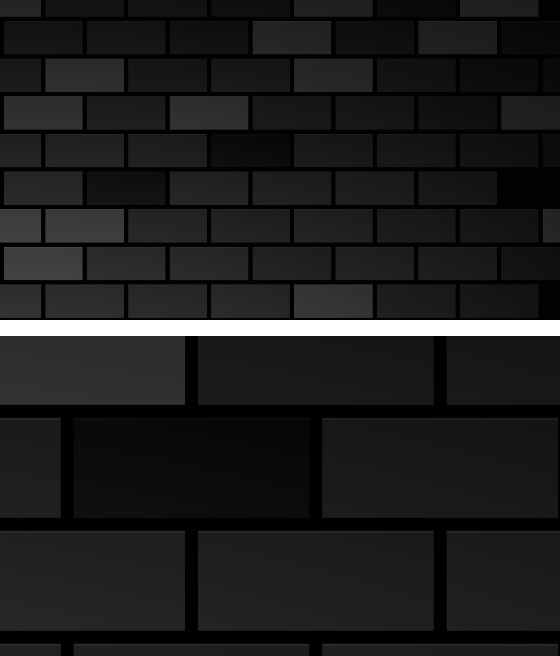
Top, the full canvas; bottom, a detail of the centre.
A WebGL 2 fragment shader for this pattern:

```glsl
#version 300 es
precision highp float;
// Dark brick wall in running bond, lit softly from the lower left.

#define ROWS 8.5            // courses over the canvas height
#define COLUMNS 6.756       // bricks over the canvas width
#define SHIFT 0.022         // sideways start, in bricks
#define MORTAR 0.0135       // joint width, in canvas heights
#define BEVEL 0.0023        // lit top edge, in canvas heights
#define LIGHT 0.18          // brightness at the lower left
#define FALLOFF vec2(0.9, 1.0)
#define PALE_SHARE 0.21     // share of paler bricks
#define DARK_SHARE 0.15     // share of darker bricks
#define TONE_STEP 0.075     // brightness step of odd bricks

uniform vec2 u_resolution;
out vec4 outColor;

float hash(vec2 p) {
    vec3 q = fract(vec3(p.xyx) * 0.1031);
    q += dot(q, q.yzx + 33.33);
    return fract((q.x + q.y) * q.z);
}

float boxDistance(vec2 p, vec2 halfSize) {
    vec2 d = abs(p) - halfSize;
    return length(max(d, 0.0)) + min(max(d.x, d.y), 0.0);
}

// Brightness offset of one brick: mostly plain, some pale, some dark
float brickTone(vec2 id) {
    float kind = hash(id + 17.0);
    float jitter = (hash(id + 71.0) - 0.5) * 0.018;
    float pale = step(1.0 - PALE_SHARE, kind);
    float dark = step(kind, DARK_SHARE);
    return jitter + TONE_STEP * (pale - dark);
}

void main() {
    vec2 uv = gl_FragCoord.xy / u_resolution;
    float aspect = u_resolution.x / u_resolution.y;
    float pixel = 1.0 / u_resolution.y;

    // Running bond: every second course moves by half a brick
    vec2 grid = uv * vec2(COLUMNS, ROWS);
    float row = floor(grid.y);
    grid.x += 0.5 * (1.0 - mod(row, 2.0)) - SHIFT;
    vec2 id = floor(grid);
    vec2 pitch = vec2(aspect / COLUMNS, 1.0 / ROWS);
    vec2 local = (fract(grid) - 0.5) * pitch;
    vec2 halfSize = 0.5 * (pitch - MORTAR);

    float edge = boxDistance(local, halfSize);
    float brick = 1.0 - smoothstep(-0.5 * pixel, 0.5 * pixel, edge);

    // Wide light over the wall, with a slight slope on each face
    float light = LIGHT * exp(-dot(FALLOFF, uv * uv));
    light *= 1.0 - 0.06 * local.y / halfSize.y;
    float value = max(light + brickTone(id), 0.006);

    // Thin highlight along the top edge
    float depth = halfSize.y - local.y;
    float bevel = 1.0 - smoothstep(BEVEL - 0.5 * pixel, BEVEL + 0.5 * pixel, depth);
    value += bevel * (0.02 + 0.2 * value);

    // Cool grey near the light, warm grey far from it, neutral when pale
    vec3 coolTint = vec3(0.96, 1.02, 0.99);
    vec3 warmTint = vec3(1.03, 1.0, 0.94);
    vec3 tint = mix(coolTint, warmTint, smoothstep(0.75, 1.1, length(uv)));
    tint = mix(tint, vec3(1.0), smoothstep(0.17, 0.22, value));

    vec3 mortarColor = vec3(0.004);
    outColor = vec4(mix(mortarColor, value * tint, brick), 1.0);
}
```
